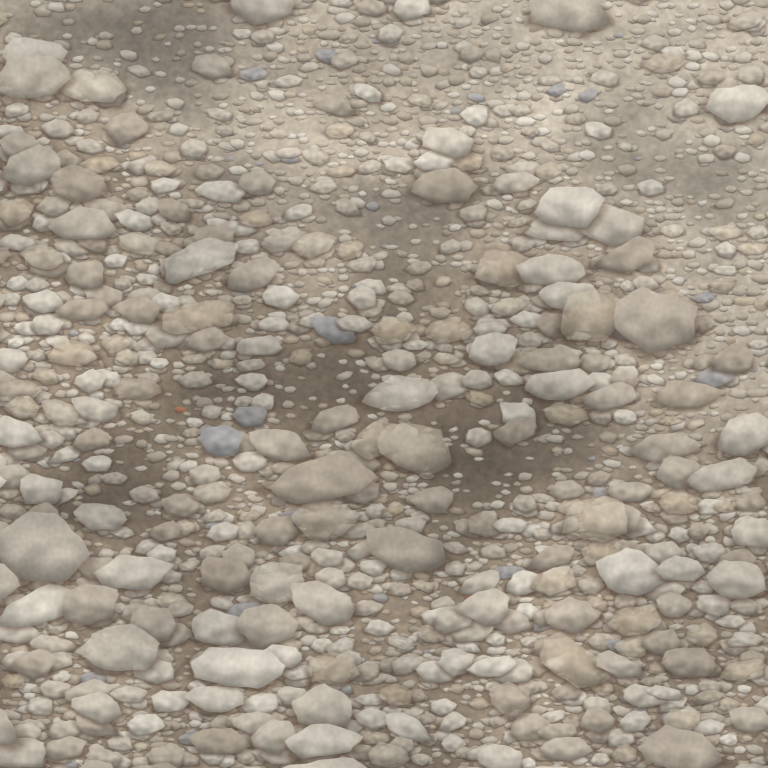
This texture is drawn by a WebGL 2 fragment shader. Its source:

```glsl
#version 300 es
precision highp float;

uniform vec2 u_resolution;
out vec4 fragColor;

vec3 hash3(vec2 p) {
  vec3 q = fract(p.xyx * vec3(0.1031, 0.1030, 0.0973));
  q += dot(q, q.yxz + 33.33);
  return fract((q.xxy + q.yzz) * q.zyx);
}

float cornerSlope(vec2 cell, vec2 offset) {
  return dot(normalize(hash3(cell).xy - 0.5 + 1e-4), offset);
}

float gradientNoise(vec2 p) {
  vec2 i = floor(p), f = fract(p);
  vec2 w = f * f * f * (f * (f * 6.0 - 15.0) + 10.0);
  vec2 e = vec2(1.0, 0.0);
  return mix(mix(cornerSlope(i, f), cornerSlope(i + e, f - e), w.x),
             mix(cornerSlope(i + e.yx, f - e.yx), cornerSlope(i + 1.0, f - 1.0), w.x), w.y);
}

float fbm(vec2 p) {
  float sum = 0.0, amplitude = 0.65;
  for (int i = 0; i < 3; i++) {
    sum += amplitude * gradientNoise(p);
    p = mat2(1.6, 1.2, -1.2, 1.6) * p + 7.3;
    amplitude *= 0.55;
  }
  return sum;
}

// Fine gravel grows towards the far upper right
float fineArea(vec2 uv) {
  float wave = 0.1 * sin(uv.x * 9.0 + 2.0 * sin(uv.y * 7.0));
  return smoothstep(0.5, 0.95, uv.y + 0.5 * (uv.x - 0.5) + wave);
}

// Bare, darker soil
float bareArea(vec2 uv) {
  vec2 hollow = (uv - vec2(0.53, 0.46)) * vec2(4.5, 9.0);
  return smoothstep(0.05, 0.6, gradientNoise(uv * vec2(3.5, 5.0) + 2.7) + 0.7 * exp(-dot(hollow, hollow)));
}

// Rounded polygon with uneven sides, about 1 at the rim
float stoneRim(vec2 p, vec3 r) {
  float sides = 0.0;
  vec2 facing = vec2(0.9, 0.436);
  for (int i = 0; i < 6; i++) {
    r = fract(r * 13.7 + 0.31);
    vec2 normal = normalize(facing + 0.7 * (r.xy - 0.5));
    sides = max(sides, dot(p, normal) / (0.78 + 0.34 * r.z));
    facing = mat2(0.5, 0.866, -0.866, 0.5) * facing;
  }
  return mix(length(p), sides, 0.7);
}

vec3 stoneColor(vec3 r) {
  vec3 color = mix(vec3(0.66, 0.615, 0.555), vec3(0.80, 0.775, 0.725), r.x);
  color = mix(color, vec3(0.74, 0.67, 0.56), 0.55 * smoothstep(0.8, 1.0, r.y));
  color = mix(color, vec3(0.59, 0.59, 0.60), 0.75 * step(r.z, 0.02));
  return mix(color, vec3(0.72, 0.47, 0.36), step(0.9985, r.z));
}

// One size of stones, rows drawn from far to near
vec3 addStones(vec3 ground, vec2 uv, float count, float nearChance, float farChance) {
  vec2 grid = vec2(count, count * 1.35);
  vec2 p = uv * grid;
  float relief = mix(1.0, 0.62, smoothstep(20.0, 75.0, count));
  float fine = fineArea(uv);
  vec3 color = ground;
  for (int k = 0; k < 9; k++) {
    vec2 cell = floor(p) + vec2(k % 3 - 1, 1 - k / 3);
    vec2 seed = cell + count * 3.17;
    vec3 place = hash3(seed);
    if (place.z > nearChance) continue;
    vec2 center = cell + 0.5 + 0.6 * (place.xy - 0.5);
    vec3 form = hash3(seed + 41.3);
    float radius = mix(0.3, 0.52, form.x);
    vec2 q = (p - center) / radius;
    if (dot(q, q) > 4.0) continue;
    vec2 home = center / grid;
    float chance = mix(nearChance, farChance, fineArea(home));
    if (place.z > chance * (1.0 - 0.7 * bareArea(home))) continue;

    float turn = (form.y - 0.5) * 1.3;
    vec2 local = mat2(cos(turn), -sin(turn), sin(turn), cos(turn)) * q;
    local *= vec2(mix(0.75, 1.0, form.z), mix(1.35, 1.0, form.z));
    float rough = count < 40.0 ? gradientNoise(q * 1.7 + seed * 1.9) : 0.0;
    float rim = stoneRim(local, place) + 0.14 * rough;
    if (rim > 1.4) continue;

    // Contact shadow, strongest below
    float below = smoothstep(0.5, -0.6, q.y);
    float shadow = smoothstep(1.4, 0.9, rim) * mix(0.16, 0.68, below);
    color = mix(color, vec3(0.33, 0.27, 0.225), shadow * relief);

    // Sky light from above and weathered surface
    vec3 tint = hash3(seed + 87.9);
    float lit = smoothstep(-1.0, 0.35, q.y + 0.25 * q.x * (form.y - 0.3) + 0.5 * rough);
    vec3 stone = stoneColor(tint) * mix(0.76, 1.04, lit) * (1.0 + 0.1 * rough);
    stone *= 1.0 - 0.13 * smoothstep(0.7, 1.0, rim) * below;
    float dusty = 0.5 * smoothstep(0.5, 1.0, tint.y) * smoothstep(0.3, 1.0, rim + 0.5 * rough);
    stone = mix(stone, ground, dusty);
    float edge = 0.0017 * count / radius;
    float cover = 1.0 - smoothstep(1.0 - edge, 1.0 + edge, rim);
    color = mix(color, stone, cover * mix(0.75, 1.0, relief));
  }
  return color * (1.0 + 0.004 * fine);
}

void main() {
  vec2 uv = gl_FragCoord.xy / u_resolution;
  float bare = bareArea(uv), fine = fineArea(uv);

  // Soil
  vec3 color = mix(vec3(0.58, 0.525, 0.46), vec3(0.715, 0.675, 0.615), fine);
  color *= 1.0 - 0.17 * bare;
  color *= 1.0 + 0.2 * fbm(uv * vec2(9.0, 14.0)) + 0.16 * fbm(uv * vec2(65.0, 85.0));

  // Stones from grit to boulders
  color = addStones(color, uv, 75.0, 0.60, 0.52);
  color = addStones(color, uv, 46.0, 0.60, 0.40);
  color = addStones(color, uv, 30.0, 0.66, 0.24);
  color = addStones(color, uv, 20.0, 0.64, 0.12);
  color = addStones(color, uv, 13.0, 0.52, 0.06);
  color = addStones(color, uv, 8.5, 0.30, 0.02);

  // Broad stains and fine grain
  color *= 1.01 - 0.13 * bare + 0.04 * fine;
  color *= 1.0 + 0.06 * gradientNoise(uv * 150.0) + 0.16 * gradientNoise(uv * vec2(5.0, 8.0) + 3.0);
  fragColor = vec4(color, 1.0);
}
```
